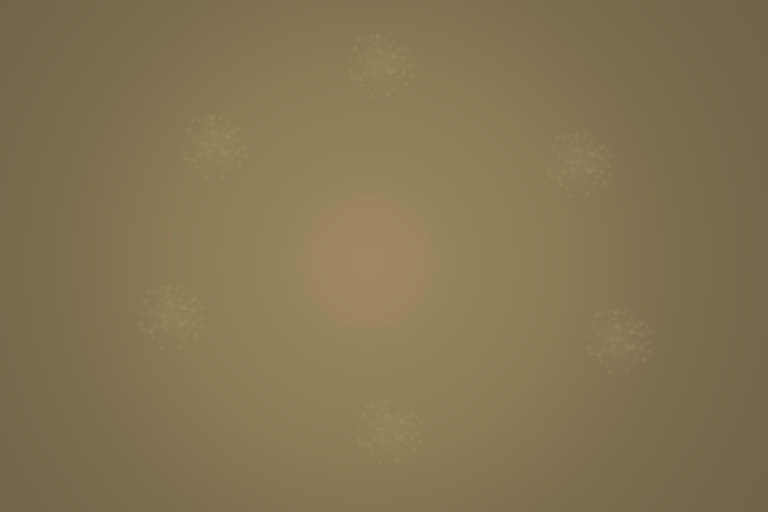
This background is drawn by a WebGL 1 fragment shader. Its source:

```glsl
precision highp float;
// A warm khaki backdrop: a soft radial glow with a faint tan disc at its heart,
// ringed by six speckled puffs. The ring is an ellipse bent by small harmonics;
// each puff is a hashed scatter of soft dots over a faint haze.
uniform vec2 u_resolution;

const float TAU = 6.2831853;
const int PUFFS = 6;
const int DOTS = 90;

float hash(float n) {
  return fract(sin(n * 12.9898 + 4.137) * 43758.547);
}

// Colour of the glow at distance r from its centre
vec3 glowColor(float r) {
  const vec3 pale = vec3(0.602, 0.535, 0.386);
  const vec3 khaki = vec3(0.585, 0.522, 0.372);
  const vec3 olive = vec3(0.540, 0.475, 0.328);
  const vec3 umber = vec3(0.486, 0.426, 0.311);
  const vec3 dusk = vec3(0.446, 0.386, 0.287);
  vec3 c = mix(pale, khaki, smoothstep(0.0, 0.16, r));
  c = mix(c, olive, clamp((r - 0.12) / 0.30, 0.0, 1.0));
  c = mix(c, umber, clamp((r - 0.40) / 0.22, 0.0, 1.0));
  return mix(c, dusk, clamp((r - 0.60) / 0.30, 0.0, 1.0));
}

// Centre of a puff at angle a on the uneven ring
vec2 ringPoint(float a) {
  vec2 p = vec2(0.0176, 0.0254);
  p += vec2(0.458, -0.0236) * cos(a) + vec2(-0.004, 0.3516) * sin(a);
  p += vec2(0.0146, 0.0078) * cos(2.0 * a) + vec2(-0.047, 0.0033) * sin(2.0 * a);
  return p + vec2(0.004, -0.006) * sin(3.0 * a);
}

// Coverage of one puff, q measured from its centre
float puff(vec2 q, float pixel) {
  float clearness = 1.0 - 0.22 * exp(-dot(q, q) / 0.0016);
  for (int i = 0; i < DOTS; i++) {
    float n = float(i);
    float a = TAU * hash(n + 0.3);
    float reach = 0.066 * pow(hash(n + 101.7), 0.65);
    float size = mix(0.0025, 0.0065, hash(n + 211.1));
    float d = length(q - reach * vec2(cos(a), sin(a)));
    float dotCover = 1.0 - smoothstep(size * 0.4 - pixel, size + pixel, d);
    clearness *= 1.0 - dotCover * mix(0.12, 0.38, hash(n + 307.9));
  }
  return 1.0 - clearness;
}

void main() {
  float pixel = 1.0 / u_resolution.y;
  vec2 p = (gl_FragCoord.xy - 0.5 * u_resolution) * pixel;

  // Radial glow and its tan heart
  float r = length(p - vec2(-0.031, -0.012));
  vec3 color = glowColor(r);
  float heart = 1.0 - smoothstep(0.122, 0.137, r);
  color += heart * vec3(0.022, -0.006, 0.002);

  // Offset from the nearest puff
  vec2 nearest = vec2(10.0);
  for (int i = 0; i < PUFFS; i++) {
    vec2 q = p - ringPoint(TAU * (float(i) + 0.5) / float(PUFFS));
    if (dot(q, q) < dot(nearest, nearest)) nearest = q;
  }

  // Speckled puffs
  const vec3 sand = vec3(0.650, 0.575, 0.405);
  if (length(nearest) < 0.12) {
    color = mix(color, sand, 0.85 * puff(nearest, pixel));
  }

  gl_FragColor = vec4(color, 1.0);
}
```
